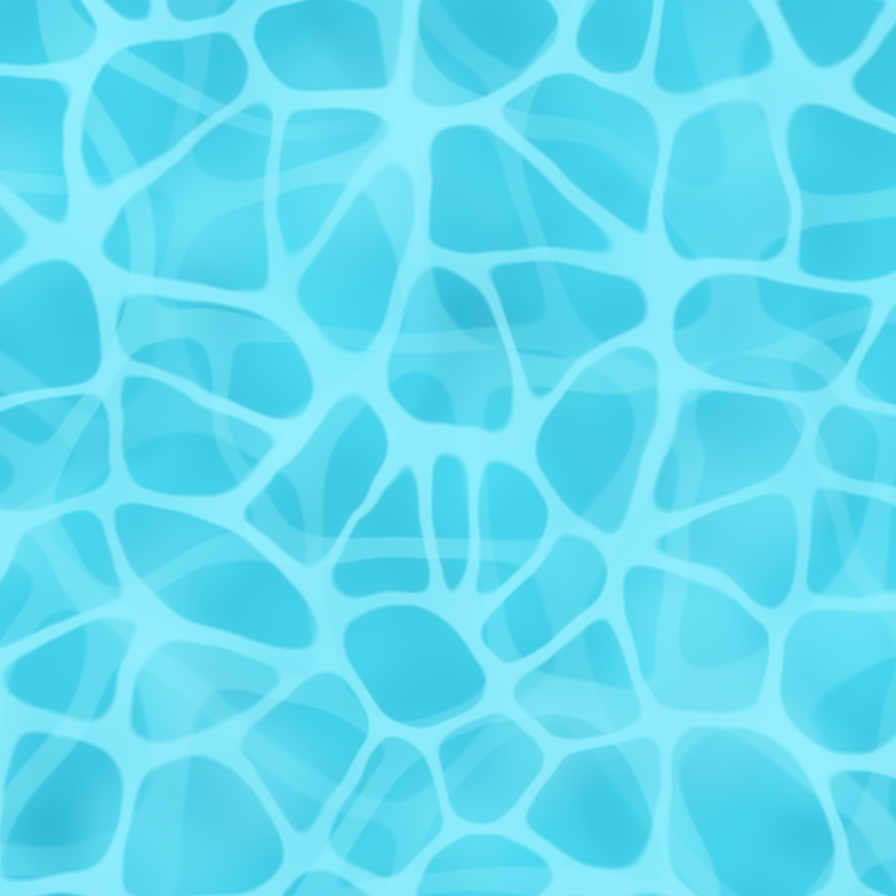
Reproduce this texture procedurally as a three.js fragment shader.

```glsl
// Sunlit pool water: a bright web of caustic lines over fainter, wider webs.
// Each web is a warped Voronoi diagram whose borders are joined by a smooth
// minimum, so the junctions swell; gradient noise tints the water below.

varying vec2 vUv;

const vec3 DEEP = vec3(0.195, 0.725, 0.830);
const vec3 SHALLOW = vec3(0.290, 0.855, 0.945);
const vec3 GLOW = vec3(0.585, 0.940, 0.995);

const float WEB_CELLS = 6.8;        // cells across the canvas
const float WEB_HALF_WIDTH = 0.0072;
const float WEB_FILLET = 0.011;     // swelling of the junctions
const float BAND_CELLS = 3.9;
const float BAND_HALF_WIDTH = 0.015;
const float VEIL_CELLS = 3.0;
const float VEIL_HALF_WIDTH = 0.012;
const float EDGE_SOFTNESS = 0.0032;
const float HAZE_STRENGTH = 0.42;

vec2 hash2(vec2 p) {
  vec3 q = fract(vec3(p.xyx) * vec3(0.1031, 0.1030, 0.0973));
  q += dot(q, q.yzx + 33.33);
  return fract((q.xx + q.yz) * q.zy);
}

float cornerSlope(vec2 cell, vec2 offset) {
  float angle = 6.2832 * hash2(cell + 71.0).x;
  return dot(vec2(cos(angle), sin(angle)), offset);
}

// Gradient noise, roughly -1 to 1
float gradientNoise(vec2 p) {
  vec2 i = floor(p);
  vec2 f = p - i;
  vec2 u = f * f * f * (f * (f * 6.0 - 15.0) + 10.0);
  vec2 e = vec2(1.0, 0.0);
  float low = mix(cornerSlope(i, f), cornerSlope(i + e, f - e), u.x);
  float high = mix(cornerSlope(i + e.yx, f - e.yx), cornerSlope(i + 1.0, f - 1.0), u.x);
  return 1.5 * mix(low, high, u.y);
}

vec2 warp(vec2 p, float frequency, float amount) {
  vec2 q = p * frequency;
  return p + amount * vec2(gradientNoise(q + 13.7), gradientNoise(q + 47.2));
}

// Distance to the nearest cell border, in canvas units, rounded at corners
float webDistance(vec2 p, float cells, float fillet, float seed) {
  vec2 q = p * cells + seed;
  vec2 home = floor(q);
  vec2 nearestCell = home;
  vec2 toNearest = vec2(8.0);
  for (int y = -1; y <= 1; y++) {
    for (int x = -1; x <= 1; x++) {
      vec2 cell = home + vec2(float(x), float(y));
      vec2 toSite = cell + hash2(cell) - q;
      if (dot(toSite, toSite) < dot(toNearest, toNearest)) {
        toNearest = toSite;
        nearestCell = cell;
      }
    }
  }
  float k = fillet * cells;
  float sum = 0.0;
  for (int y = -2; y <= 2; y++) {
    for (int x = -2; x <= 2; x++) {
      vec2 cell = nearestCell + vec2(float(x), float(y));
      vec2 toSite = cell + hash2(cell) - q;
      vec2 across = toSite - toNearest;
      if (dot(across, across) > 0.0001) {
        float border = dot(0.5 * (toSite + toNearest), normalize(across));
        sum += exp(-border / k);
      }
    }
  }
  return -fillet * log(max(sum, 0.0000001));
}

float stroke(float dist, float halfWidth) {
  return 1.0 - smoothstep(-EDGE_SOFTNESS, EDGE_SOFTNESS, dist - halfWidth);
}

float overlay(float a, float b) {
  return 1.0 - (1.0 - a) * (1.0 - b);
}

void main() {
  vec2 p = vUv;

  // Mottled water with small dark blots
  float mottle = 0.60 + 0.30 * gradientNoise(p * 4.5 + 5.0) + 0.20 * gradientNoise(p * 10.0 + 31.0);
  float blot = smoothstep(0.35, 0.85, gradientNoise(p * 7.0 + 83.0));
  vec3 water = mix(DEEP, SHALLOW, clamp(mottle - 0.35 * blot, 0.0, 1.0));

  // Milky patches
  float patchNoise = gradientNoise(p * 3.2 + 61.0) + 0.35 * gradientNoise(p * 8.0 + 19.0);
  float light = HAZE_STRENGTH * smoothstep(0.0, 0.85, patchNoise + 0.12 - 0.2 * p.x);

  // Faint wide webs that fade in and out
  float fade = gradientNoise(p * 3.5 + 91.0);
  vec2 bandPoint = warp(warp(p, 3.0, 0.07), 9.0, 0.012);
  float band = stroke(webDistance(bandPoint, BAND_CELLS, 0.016, 23.0), BAND_HALF_WIDTH + 0.005 * fade);
  light = overlay(light, band * clamp(0.32 + 0.25 * fade, 0.06, 0.5));
  vec2 veilPoint = warp(warp(p.yx, 2.6, 0.09), 8.0, 0.014);
  float veil = stroke(webDistance(veilPoint, VEIL_CELLS, 0.014, 57.0), VEIL_HALF_WIDTH - 0.004 * fade);
  light = overlay(light, veil * clamp(0.28 - 0.25 * fade, 0.06, 0.45));

  // Bright main web with a slightly wobbly outline
  vec2 webPoint = warp(warp(warp(p, 2.5, 0.05), 8.0, 0.014), 26.0, 0.0025);
  float swell = gradientNoise(p * 6.0 + 7.0);
  float webDist = webDistance(webPoint, WEB_CELLS, WEB_FILLET, 101.0);
  float web = stroke(webDist, WEB_HALF_WIDTH + 0.0025 * swell);
  float webStrength = clamp(0.77 + 0.22 * gradientNoise(p * 5.0 + 39.0), 0.5, 0.97);
  light = overlay(light, web * webStrength);
  light = overlay(light, 0.10 * exp(-max(webDist, 0.0) / 0.02));

  gl_FragColor = vec4(mix(water, GLOW, light), 1.0);
}
```
